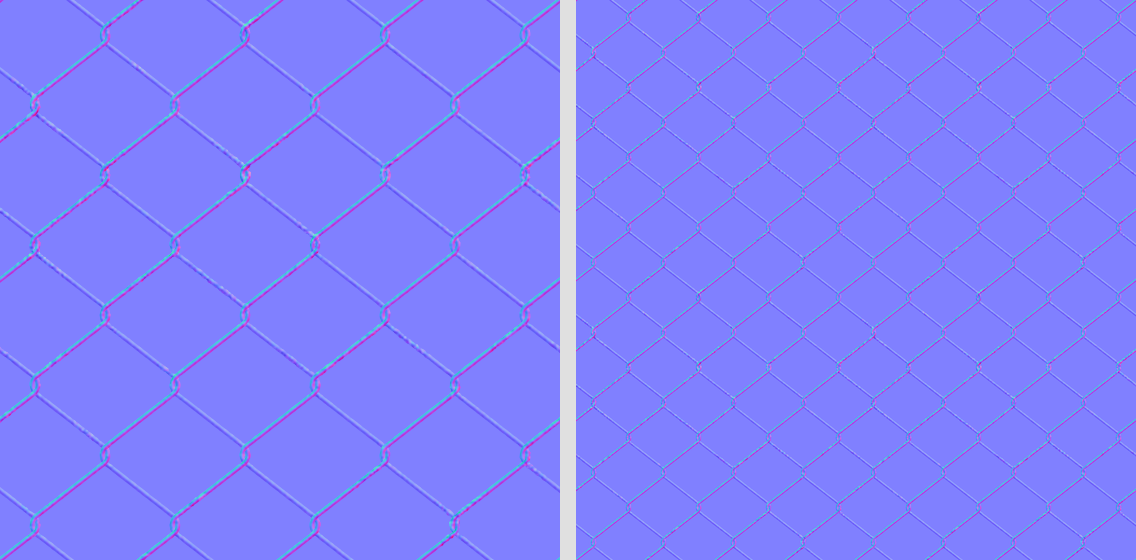
Left, the tile; right, the same tile 2 across and 2 down.
A WebGL 1 fragment shader for this texture map:

```glsl
precision highp float;
// Tangent-space normal map of a chain-link fence: zigzag wires hooked together at their bends.
// Each wire is folded by symmetry to one arc plus one line, whose signed distance gives
// both the outline and the surface slope; wrapped value noise adds patchy roughness.

uniform vec2 u_resolution;

const float REPEATS = 4.0;        // cells across and down
const float WIRE_RADIUS = 0.0175; // all lengths in cells
const float HOOK_RADIUS = 0.08;   // bend radius at each link
const float HOOK_REACH = 0.021;   // how far a bend passes the link centre
const float RIDGE_SHARPNESS = 1.7;
const float SPECK_FREQ = 56.0;    // noise lattice steps per cell
const float PATCH_FREQ = 5.0;
const float PIT_DEPTH = 0.011;
const float PIT_TILT = 0.75;
// Slope response: strong across rising strands, soft across falling ones.
const mat2 SLOPE = mat2(0.53, -0.23, -0.19, 0.55);

struct Wire {
  float side;    // signed distance from the centre line
  vec2 normal;   // direction in which side grows
  float rising;  // 1 on strands that climb to the right
  float bend;    // 1 close to a hook
};

float hash(vec2 p) {
  vec3 q = fract(vec3(p.xyx) * vec3(0.1031, 0.1030, 0.0973));
  q += dot(q, q.yzx + 33.33);
  return fract((q.x + q.y) * q.z);
}

// Value noise on a lattice that wraps at the canvas edges.
float noise(vec2 cell, float freq, float seed) {
  float period = REPEATS * freq;
  vec2 p = cell * freq;
  vec2 i = floor(p);
  vec2 f = p - i;
  f = f * f * (3.0 - 2.0 * f);
  vec2 a = mod(i, period);
  vec2 b = mod(i + 1.0, period);
  float low = mix(hash(a + seed), hash(vec2(b.x, a.y) + seed), f.x);
  float high = mix(hash(vec2(a.x, b.y) + seed), hash(b + seed), f.x);
  return mix(low, high, f.y);
}

// Vertical zigzag centred on column, with its left bend at height bendY.
Wire zigzag(vec2 cell, float column, float bendY) {
  vec2 p = fract(cell - vec2(column, bendY) + 0.5) - 0.5;
  float mirror = p.y < 0.0 ? -1.0 : 1.0;
  vec2 q = vec2(p.x, abs(p.y) - 0.25);
  float flip = q.y > 0.0 ? -1.0 : 1.0;
  q *= flip;

  // Strand from the strand midpoint, tangent to the hook arc.
  vec2 centre = vec2(HOOK_RADIUS - HOOK_REACH, 0.0);
  vec2 toMiddle = vec2(0.25) - centre;
  float angle = atan(toMiddle.y, toMiddle.x) - asin(HOOK_RADIUS / length(toMiddle));
  vec2 along = vec2(cos(angle), sin(angle));
  vec2 v = q + 0.25 - centre;
  vec2 normal = vec2(-along.y, along.x);
  if (dot(v, along) < 0.0) normal = v / max(length(v), 0.0001);

  Wire wire;
  wire.side = dot(v, normal) - HOOK_RADIUS;
  wire.normal = normal * flip * vec2(1.0, mirror);
  wire.rising = step(0.0, mirror);
  wire.bend = 1.0 - smoothstep(0.0, 0.1, dot(v, along));
  return wire;
}

// Lays one wire over the slope already drawn.
vec2 drawWire(vec2 below, Wire wire, vec2 cell, float pixel) {
  float patches = smoothstep(0.5, 0.85, noise(cell, PATCH_FREQ, 3.0));
  float wear = 0.18 + 0.5 * patches + 0.3 * wire.bend;
  vec2 grain = vec2(noise(cell, SPECK_FREQ, 11.0), noise(cell, SPECK_FREQ, 47.0)) - 0.5;
  float radius = WIRE_RADIUS + PIT_DEPTH * wear * grain.x;
  float across = clamp(RIDGE_SHARPNESS * wire.side / WIRE_RADIUS, -1.0, 1.0);
  across *= 1.5 - 0.5 * across * across;
  vec2 slope = SLOPE * wire.normal * across + PIT_TILT * wear * grain;
  float cover = 1.0 - smoothstep(-0.6 * pixel, 0.6 * pixel, abs(wire.side) - radius);
  return mix(below, slope, cover);
}

void main() {
  vec2 cell = gl_FragCoord.xy / u_resolution * REPEATS;
  float pixel = REPEATS / min(u_resolution.x, u_resolution.y);
  Wire a = zigzag(cell, 0.5, 0.25);
  Wire b = zigzag(cell, 1.0, 0.75);

  // Rising strands pass over falling ones.
  vec2 slope = vec2(0.0);
  if (a.rising > 0.5) {
    slope = drawWire(slope, b, cell, pixel);
    slope = drawWire(slope, a, cell, pixel);
  } else {
    slope = drawWire(slope, a, cell, pixel);
    slope = drawWire(slope, b, cell, pixel);
  }

  // Pack the unit normal into colour.
  float height = sqrt(max(1.0 - dot(slope, slope), 0.0));
  gl_FragColor = vec4(vec3(slope, height) * 0.5 + 0.5, 1.0);
}
```
